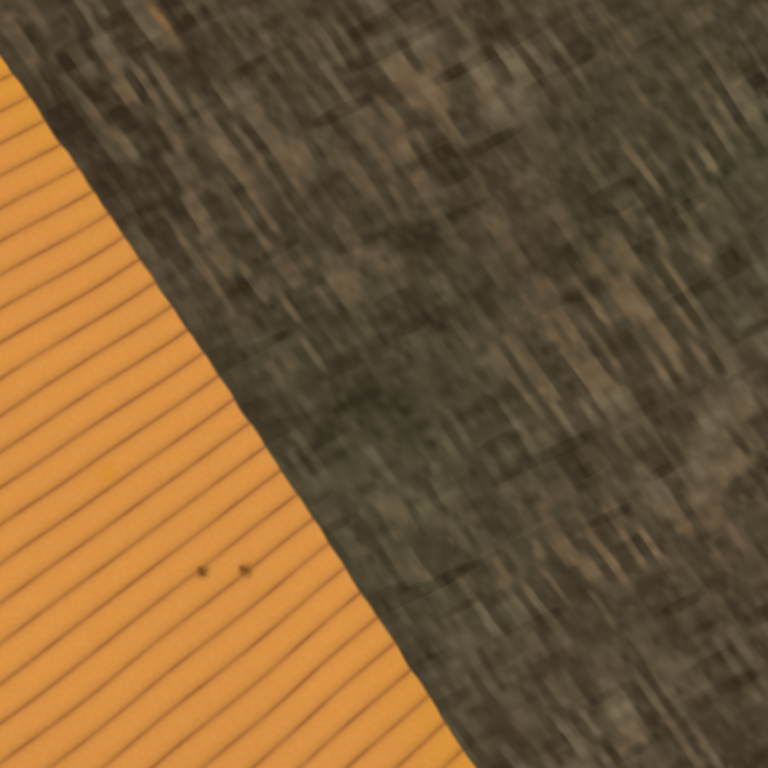
A Shadertoy shader for this texture:

```glsl
float hash(vec2 p) {
    vec3 h = fract(p.xyx * vec3(0.1031, 0.1030, 0.0973));
    h += dot(h, h.yzx + 33.33);
    return fract((h.x + h.y) * h.z);
}

float noise(vec2 p) {
    vec2 cell = floor(p), f = fract(p);
    f = f * f * (3.0 - 2.0 * f);
    return mix(mix(hash(cell), hash(cell + vec2(1, 0)), f.x),
               mix(hash(cell + vec2(0, 1)), hash(cell + vec2(1, 1)), f.x), f.y);
}

float fbm(vec2 p) {
    float sum = 0.0, amp = 0.5;
    for (int i = 0; i < 3; i++) {
        sum += amp * noise(p);
        p = p * 2.03 + 17.3;
        amp *= 0.5;
    }
    return sum / 0.875;
}

float spot(vec2 p, vec2 center, float radius) {
    vec2 d = (p - center) / radius;
    return exp(-dot(d, d));
}

// Orange panel with a slowly fanning set of grooves
vec3 groovedPanel(vec2 p, float edge) {
    float start = (p.y - 0.79 * p.x) / (1.0 - 0.33 * p.x);
    float phase = 18.0 * start + 3.7 * start * start - 0.05;
    phase += 0.12 * (noise(p * 9.0) - 0.5);
    float offset = fract(phase + 0.5) - 0.5;
    float groove = exp(-pow(offset / 0.075, 2.0));
    float shade = exp(-pow((offset - 0.03) / 0.2, 2.0));

    vec3 color = mix(vec3(0.84, 0.56, 0.265), vec3(0.865, 0.58, 0.275), fbm(p * 7.0));
    float warmth = smoothstep(-0.09, 0.0, edge) * smoothstep(0.2, 0.5, abs(p.y - 0.45));
    color = mix(color, vec3(0.85, 0.585, 0.19), 0.6 * warmth);
    color *= 1.0 - 0.075 * shade;
    color = mix(color, vec3(0.6, 0.36, 0.2), groove * (0.3 + 0.4 * noise(p * 30.0)));

    // Two dark specks and a pale stain
    vec2 wobble = 0.004 * vec2(noise(p * 150.0), noise(p * 150.0 + 40.0));
    float specks = spot(p + wobble, vec2(0.266, 0.257), 0.0075)
                 + spot(p + wobble, vec2(0.321, 0.260), 0.0075);
    color = mix(color, vec3(0.42, 0.26, 0.11), min(0.85 * specks, 1.0));
    color = mix(color, vec3(0.84, 0.55, 0.16), 0.5 * spot(p, vec2(0.14, 0.383), 0.014));
    return color + 0.015 * (noise(p * 210.0) - 0.5);
}

// Dark cloth: long slanted threads broken by short dark crossings
vec3 wovenCloth(vec2 p, float edge) {
    vec2 q = vec2(dot(p, vec2(0.82, 0.57)), dot(p, vec2(0.45, -0.89)));
    q += 0.006 * (vec2(noise(p * 11.0), noise(p * 11.0 + 31.0)) - 0.5);
    float longThread = smoothstep(0.25, 0.85, noise(q * vec2(92.0, 17.0) + 50.0));
    float crossThread = noise(q * vec2(30.0, 74.0) + 90.0);
    float slub = noise(q * vec2(120.0, 75.0) + 20.0);
    float patches = fbm(q * vec2(6.0, 10.0) + 12.0);
    float crossing = smoothstep(0.34, 0.12, noise(q * vec2(13.0, 48.0) + 33.0));
    float seam = smoothstep(0.3, 0.1, noise(q * vec2(6.0, 30.0) + 70.0));

    // Calm, greyer area beside the middle of the edge
    vec2 calmOffset = (p - vec2(0.5, 0.4)) * vec2(4.5, 3.4);
    float calm = exp(-dot(calmOffset, calmOffset));
    float strength = mix(0.22, 0.58, smoothstep(0.35, 0.62, patches)) * (1.0 - 0.5 * calm);

    float tone = 0.55 + strength * (longThread - 0.42) + 0.24 * (crossThread - 0.5);
    tone += 0.26 * (slub - 0.5) + 0.38 * (patches - 0.5);
    tone -= 0.2 * crossing + 0.12 * seam;
    tone -= 0.07 * calm + 0.17 * spot(p, vec2(0.12, 0.85), 0.2);
    tone = mix(tone, 0.34, 0.6 * exp(-max(edge, 0.0) / 0.02));
    tone = clamp(tone, 0.05, 1.15);

    vec3 color = mix(vec3(0.2, 0.16, 0.11), vec3(0.435, 0.38, 0.295), tone);
    float green = max(calm, spot(p, vec2(0.95, 0.78), 0.22));
    color += green * vec3(-0.016, 0.004, -0.002);
    float brown = smoothstep(0.45, 0.75, noise(p * 7.0 + 8.0)) * smoothstep(0.5, 0.9, tone);
    color += brown * vec3(0.022, 0.0, -0.012);

    // Amber fibre near the upper left
    vec2 fibre = (q - vec2(0.729, -0.775)) / vec2(0.006, 0.035);
    return color + vec3(0.13, 0.06, 0.0) * exp(-dot(fibre, fibre));
}

void mainImage(out vec4 fragColor, in vec2 fragCoord) {
    vec2 p = fragCoord / iResolution.xy;

    // Slightly bowed diagonal boundary, positive on the cloth
    float edge = (1.5 * p.x + p.y - 0.928 - 0.1 * p.x * (0.618 - p.x)) / 1.8;
    edge += 0.003 * (noise(p * 45.0) - 0.5);

    vec3 color = mix(groovedPanel(p, edge), wovenCloth(p, edge),
                     smoothstep(-0.0035, 0.0035, edge));
    fragColor = vec4(color, 1.0);
}
```
